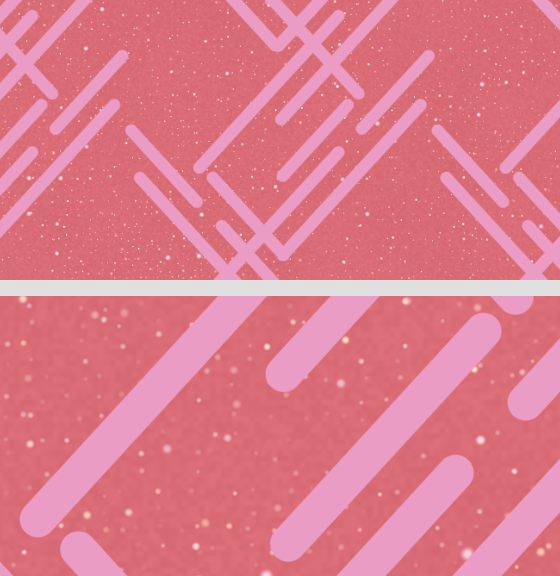
Top, the full canvas; bottom, a detail of the centre.
A WebGL 2 fragment shader for this pattern:

```glsl
#version 300 es
precision highp float;
// Diagonal pink bars with round ends, crossing over a coral sky of tiny stars.
// Bars are capsule distances repeated across; stars are jittered dots in three
// hashed grids, from dense faint dust to a few bright points with a soft halo.

uniform vec2 u_resolution;
out vec4 fragColor;

const vec3 CORAL = vec3(0.85, 0.42, 0.46);
const vec3 PINK = vec3(0.92, 0.61, 0.77);
const vec3 CREAM = vec3(1.0, 0.85, 0.70);
const vec3 ICE = vec3(1.0, 0.94, 1.0);
const float PERIOD = 1.094;   // horizontal repeat of the bars
const float SLOPE = 1.09;     // drop per unit of run
const float RADIUS = 0.0216;  // half thickness of a bar

// Each bar: top end x, top end y, vertical drop
const vec3 RISING[7] = vec3[7](
  vec3(0.437, 0.80, 0.26), vec3(0.408, 0.625, 0.536), vec3(0.115, 0.943, 0.542),
  vec3(0.338, 1.04, 0.466), vec3(0.148, 0.625, 0.253), vec3(0.115, 0.456, 0.49),
  vec3(0.078, 1.03, 0.194));
const vec3 FALLING[6] = vec3[6](
  vec3(0.807, 1.03, 0.193), vec3(0.95, 1.026, 0.36), vec3(0.469, 0.534, 0.255),
  vec3(0.5, 0.365, 0.42), vec3(0.76, 0.365, 0.276), vec3(0.792, 0.193, 0.25));

vec3 hash3(vec2 p) {
  vec3 q = fract(vec3(p.xyx) * vec3(0.1031, 0.1030, 0.0973));
  q += dot(q, q.yxz + 33.33);
  return fract((q.xxy + q.yzz) * q.zyx);
}

float valueNoise(vec2 p) {
  vec2 i = floor(p), f = fract(p);
  f = f * f * (3.0 - 2.0 * f);
  return mix(mix(hash3(i).x, hash3(i + vec2(1, 0)).x, f.x),
             mix(hash3(i + vec2(0, 1)).x, hash3(i + vec2(1, 1)).x, f.x), f.y);
}

// Distance to a slanted bar; side is -1 for rising, +1 for falling
float barDistance(vec2 p, vec3 bar, float side) {
  vec2 halfSpan = 0.5 * bar.z * vec2(side / SLOPE, -1.0);
  vec2 d = p - bar.xy - halfSpan;
  d.x -= PERIOD * round(d.x / PERIOD);
  float t = clamp(dot(d, halfSpan) / dot(halfSpan, halfSpan), -1.0, 1.0);
  return length(d - halfSpan * t) - RADIUS;
}

// One grid of stars, at most one per cell: colour in rgb, cover in a
vec4 starLayer(vec2 p, float cells, float density, float radius, float dimmest) {
  vec2 id = floor(p * cells);
  vec3 place = hash3(id + cells * 7.0);
  vec3 look = hash3(id + cells * 13.0 + 51.0);
  float d = length(fract(p * cells) - 0.25 - 0.5 * place.xy) / cells;
  float size = radius * mix(0.65, 1.0, look.y);
  float glow = smoothstep(size, size * 0.15, d);
  float light = mix(dimmest, 1.0, look.x * look.x);
  return vec4(mix(CREAM, ICE, look.z), glow * light * step(place.z, density));
}

void main() {
  vec2 p = gl_FragCoord.xy / u_resolution.y;
  float pixel = 1.0 / u_resolution.y;

  // Coral ground with fine grain and faint clouding
  float grain = valueNoise(p * 150.0) - 0.5;
  float cloud = valueNoise(p * 5.0 + 9.0) - 0.5;
  vec3 color = CORAL + 0.035 * grain + 0.012 * cloud;

  // Stars, gathered by slow noise and thicker in the lower left
  float cluster = exp(-8.0 * dot(p - vec2(0.55, 0.0), p - vec2(0.55, 0.0)));
  float crowd = 0.65 + 0.7 * valueNoise(p * 3.5) + 0.6 * cluster;
  vec4 dust = starLayer(p, 45.0, 0.42 * crowd, 0.0054, 0.12);
  vec4 small = starLayer(p + 3.7, 24.0, 0.28 * crowd, 0.0078, 0.35);
  vec4 bright = starLayer(p + 8.1, 8.0, 0.24 * crowd, 0.0125, 0.75);
  color = mix(color, dust.rgb, 0.75 * dust.a);
  color = mix(color, small.rgb, small.a);
  color = mix(color, ICE, bright.a);

  // Flat bars over the sky
  float d = 1e3;
  for (int i = 0; i < 7; i++) d = min(d, barDistance(p, RISING[i], -1.0));
  for (int i = 0; i < 6; i++) d = min(d, barDistance(p, FALLING[i], 1.0));
  color = mix(color, PINK, smoothstep(pixel, -pixel, d));

  fragColor = vec4(color, 1.0);
}
```
